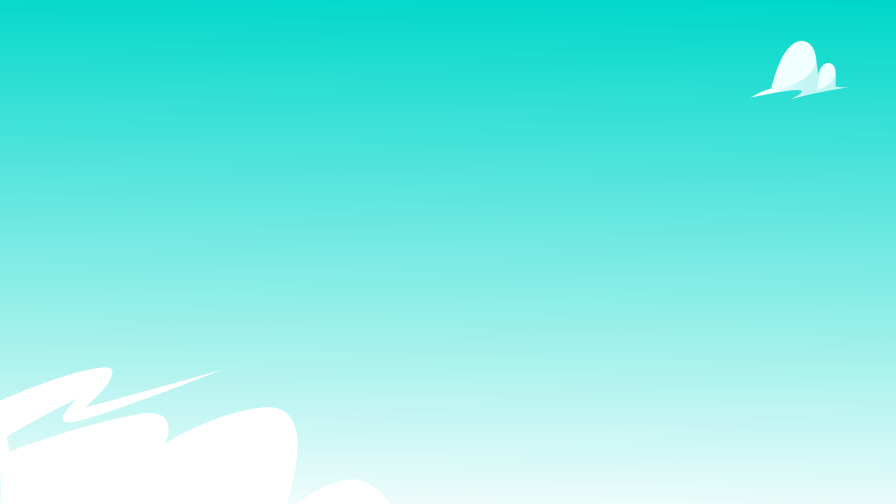
This background is drawn by a Shadertoy shader. Its source:

```glsl
// A bright turquoise sky paling toward the horizon, with sweeping white clouds
// at the lower left and a small puffy cloud at the upper right. Each cloud is
// a closed path of quadratic curves, filled by distance and crossing parity.

vec2 pen;         // current end of the path
float nearest;    // squared distance to the path
float side;       // +1 outside, -1 inside

void moveTo(vec2 start) {
    pen = start;
    nearest = 1e6;
    side = 1.0;
}

void lineTo(vec2 p, vec2 end) {
    vec2 edge = end - pen, rel = p - pen;
    vec2 off = rel - edge * clamp(dot(rel, edge) / max(dot(edge, edge), 1e-5), 0.0, 1.0);
    nearest = min(nearest, dot(off, off));
    if ((pen.y > p.y) != (end.y > p.y) && rel.x < edge.x * rel.y / edge.y) side = -side;
    pen = end;
}

void curveTo(vec2 p, vec2 bend, vec2 end) {
    vec2 start = pen;
    for (int i = 1; i <= 10; i++) {
        float t = float(i) / 10.0;
        lineTo(p, mix(mix(start, bend, t), mix(bend, end, t), t));
    }
}

// Smooth coverage of the finished path
float fill(float pixel) {
    return clamp(0.5 - side * sqrt(nearest) / pixel, 0.0, 1.0);
}

float sweepingClouds(vec2 p, float pixel) {
    // Upper ribbon with its thin tail
    moveTo(vec2(-6, 86));
    curveTo(p, vec2(58, 114), vec2(88, 117));
    curveTo(p, vec2(98, 118), vec2(96, 111));
    curveTo(p, vec2(94, 103), vec2(82, 91));
    curveTo(p, vec2(76, 86), vec2(74, 83));
    curveTo(p, vec2(112, 93), vec2(190, 115));
    curveTo(p, vec2(150, 99), vec2(110, 85));
    curveTo(p, vec2(80, 74), vec2(62, 70));
    curveTo(p, vec2(53, 69), vec2(54, 74));
    curveTo(p, vec2(55, 80), vec2(66, 90));
    curveTo(p, vec2(40, 78), vec2(6, 58));
    lineTo(p, vec2(8, 45));
    // Two broad puffs
    curveTo(p, vec2(70, 68), vec2(118, 77));
    curveTo(p, vec2(141, 81), vec2(144, 68));
    curveTo(p, vec2(146, 60), vec2(141, 52));
    curveTo(p, vec2(190, 80), vec2(228, 83));
    curveTo(p, vec2(256, 84), vec2(255, 48));
    curveTo(p, vec2(255, 32), vec2(244, -8));
    // Low mound, then back along the bottom
    curveTo(p, vec2(278, 21), vec2(304, 21));
    curveTo(p, vec2(322, 20), vec2(340, -8));
    lineTo(p, vec2(3, -8));
    lineTo(p, vec2(0, 30));
    lineTo(p, vec2(-6, 32));
    lineTo(p, vec2(-6, 86));
    return fill(pixel);
}

vec3 paintPuffyCloud(vec3 color, vec2 p, float pixel) {
    // Shaded silhouette with wisps
    moveTo(vec2(644, 348.5));
    curveTo(p, vec2(652, 354), vec2(661, 356));
    curveTo(p, vec2(671, 396), vec2(687, 397));
    curveTo(p, vec2(699, 396), vec2(700, 378));
    curveTo(p, vec2(701, 372), vec2(701, 368));
    curveTo(p, vec2(704, 378), vec2(710, 378));
    curveTo(p, vec2(718, 377), vec2(716, 358));
    curveTo(p, vec2(720, 357), vec2(726, 357));
    curveTo(p, vec2(700, 353), vec2(678, 347));
    curveTo(p, vec2(688, 352), vec2(687, 354));
    curveTo(p, vec2(684, 357), vec2(644, 348.5));
    vec3 shade = mix(vec3(0.97, 1, 1), vec3(0.77, 0.96, 0.96), smoothstep(655.0, 692.0, p.x));
    color = mix(color, shade, fill(pixel));

    // Sunlit side of the tall lobe
    moveTo(vec2(661, 355));
    curveTo(p, vec2(671, 396), vec2(687, 397));
    curveTo(p, vec2(699, 396), vec2(699.5, 378));
    curveTo(p, vec2(694, 360), vec2(661, 355));
    color = mix(color, vec3(0.94, 1, 1), fill(pixel));

    // Sunlit side of the small lobe
    moveTo(vec2(701, 355));
    curveTo(p, vec2(702, 377), vec2(710, 378));
    curveTo(p, vec2(717, 377), vec2(716, 368));
    curveTo(p, vec2(713, 359), vec2(701, 355));
    return mix(color, vec3(0.94, 1, 1), fill(pixel));
}

void mainImage(out vec4 fragColor, in vec2 fragCoord) {
    // The canvas is 432 units tall and 768 wide
    float pixel = 432.0 / iResolution.y;
    vec2 p = fragCoord * pixel;

    // Slightly tilted sky gradient
    float depth = 1.0 - p.y / 432.0 - 0.04 * (p.x / 768.0 - 0.5);
    float haze = clamp(0.01 + 0.92 * depth, 0.0, 1.0);
    vec3 color = mix(vec3(0, 0.845, 0.795), vec3(1), haze);

    // Clouds, drawn only near where they lie
    if (p.x < 350.0 && p.y < 125.0) color = mix(color, vec3(1), sweepingClouds(p, pixel));
    if (p.x > 635.0 && p.y > 340.0) color = paintPuffyCloud(color, p, pixel);
    fragColor = vec4(color, 1);
}
```
